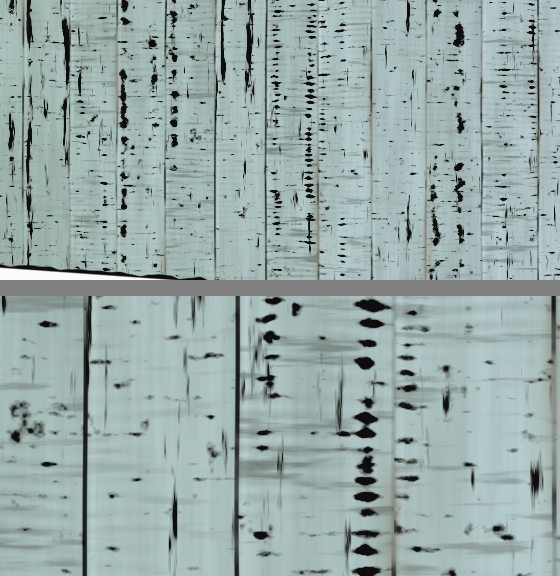
Top, the full canvas; bottom, a detail of the centre.
A Shadertoy shader for this texture:

```glsl
// Plank layout, in canvas heights: seam(i) = FIRST_SEAM + PITCH * i + WIDENING * i * i
const float FIRST_SEAM = 0.083;
const float PITCH = 0.163;
const float WIDENING = 0.0021;
const float SAW_MARKS = 48.0;
const float SEAM_WIDTH = 0.0026;
const float COLUMN_WIDTH = 0.085;

// Sloping lower edge of the boards
const float EDGE_HEIGHT = 0.044;
const float EDGE_SLOPE = 0.0708;
const float EDGE_SHADOW = 0.012;

const vec3 PALE_PAINT = vec3(0.70, 0.79, 0.79);
const vec3 DULL_PAINT = vec3(0.60, 0.68, 0.665);
const vec3 WORN_PAINT = vec3(0.43, 0.47, 0.45);
const vec3 BARE_WOOD = vec3(0.05, 0.05, 0.05);
const vec3 RUST_STAIN = vec3(0.47, 0.39, 0.30);
const vec3 BACKDROP = vec3(0.99, 0.98, 0.98);

// Wear of each plank: long streaks, saw marks, chips
const vec3 WEAR[12] = vec3[12](
    vec3(0.7, 0.2, 0.5), vec3(1.0, 0.2, 0.3), vec3(0.6, 0.7, 0.1),
    vec3(0.1, 0.3, 0.9), vec3(0.2, 0.7, 0.8), vec3(1.0, 0.3, 0.2),
    vec3(0.2, 1.0, 0.3), vec3(0.0, 0.7, 0.1), vec3(0.9, 0.2, 0.1),
    vec3(0.2, 0.3, 1.2), vec3(0.2, 0.8, 0.1), vec3(0.1, 0.3, 0.0));

// Two worn columns across each plank, as fractions of its width
const vec2 COLUMNS[12] = vec2[12](
    vec2(0.40, 0.75), vec2(0.13, 0.92), vec2(0.22, 0.72),
    vec2(0.15, 0.77), vec2(0.17, 0.57), vec2(0.14, 0.70),
    vec2(0.20, 0.85), vec2(0.10, 0.45), vec2(0.33, 0.70),
    vec2(0.16, 0.60), vec2(0.40, 0.90), vec2(0.30, 0.80));

float hash(vec2 p) {
    vec3 q = fract(p.xyx * 0.1031);
    q += dot(q, q.yzx + 33.33);
    return fract((q.x + q.y) * q.z);
}

float noise(vec2 p) {
    vec2 cell = floor(p), f = fract(p);
    f = f * f * (3.0 - 2.0 * f);
    return mix(mix(hash(cell), hash(cell + vec2(1, 0)), f.x),
               mix(hash(cell + vec2(0, 1)), hash(cell + vec2(1, 1)), f.x), f.y);
}

float fbm(vec2 p) {
    float sum = 0.0, amplitude = 0.533;
    for (int i = 0; i < 4; i++) {
        sum += amplitude * noise(p);
        p = p * 2.03 + 17.3;
        amplitude *= 0.5;
    }
    return sum;
}

// How far a noise value rises above a threshold lowered by wear
float exposed(float n, float wear) {
    return n - 0.82 + 0.34 * wear;
}

void mainImage(out vec4 fragColor, in vec2 fragCoord) {
    float pixel = 1.0 / iResolution.y;
    vec2 p = fragCoord * pixel;

    // Plank number, position across it and distance to the nearest seam
    float x = p.x + 0.005 * (noise(vec2(p.x * 4.0, p.y * 5.0)) - 0.5);
    float plank = (sqrt(PITCH * PITCH + 4.0 * WIDENING * (x - FIRST_SEAM)) - PITCH) / (2.0 * WIDENING);
    float id = floor(plank), across = fract(plank);
    float seamId = floor(plank + 0.5);
    float seamOffset = (plank - seamId) * (PITCH + 2.0 * WIDENING * plank);
    int index = clamp(int(id) + 1, 0, 11);
    vec3 wear = WEAR[index];
    vec2 seed = vec2(31.7, 13.1) * (id + 3.0);
    vec2 q = p + seed;

    // Brushed paint, cooler and paler towards the right
    float brush = fbm(q * vec2(22.0, 3.0));
    float grain = fbm(q * vec2(150.0, 9.0));
    float pale = 0.60 + 0.13 * (p.x - 1.0) + 1.1 * (brush - 0.5) + 0.5 * (grain - 0.5)
               + 0.3 * (hash(seed) - 0.5);
    vec3 color = mix(DULL_PAINT, PALE_PAINT, clamp(pale, 0.0, 1.15));
    color += (p.x - 1.0) * vec3(0.012, 0.005, 0.022);

    // Saw marks: broken horizontal ribs
    float wobble = 1.2 * noise(q * vec2(5.0, 9.0));
    float rib = 0.5 + 0.5 * cos(6.2832 * (SAW_MARKS * p.y + wobble));
    float scratch = fbm(q * vec2(9.0, 75.0));
    float ribPatch = smoothstep(0.35, 0.7, fbm(q * vec2(10.0, 7.0)));
    float sawTone = wear.y * (0.28 * rib * ribPatch + 0.7 * smoothstep(0.57, 0.8, scratch));
    color = mix(color, WORN_PAINT, clamp(sawTone, 0.0, 0.8));

    // Bare wood gathers in columns, in patches along the plank
    vec2 columnGap = (across - COLUMNS[index] + 0.06 * (noise(q * vec2(1.0, 8.0)) - 0.5)) / COLUMN_WIDTH;
    vec2 column = exp(-columnGap * columnGap);
    vec2 patches = vec2(noise(vec2(seed.x, q.y * 4.0)), noise(vec2(seed.x + 9.0, q.y * 4.0)));
    patches = smoothstep(0.15, 0.8, patches + 0.2 * (p.y - 0.5));
    float worn = max(column.x * patches.x, column.y * patches.y);
    float streaks = exposed(fbm(q * vec2(85.0, 11.0)), wear.x * worn);
    float combs = exposed(mix(fbm(q * vec2(40.0, 60.0)), rib, 0.3), 0.75 * wear.y * worn);
    float chips = exposed(fbm(q * vec2(34.0, 38.0)), wear.z * worn);
    float bare = max(streaks, max(combs, chips));
    color = mix(color, WORN_PAINT, 0.75 * smoothstep(-0.10, 0.0, bare));
    color = mix(color, BARE_WOOD, smoothstep(-0.025, 0.05, bare));

    // Seams: a dark broken gap, a pale lip and rusty stains
    float gapNoise = fbm(vec2(seamId * 7.3 + 40.0, p.y * 9.0));
    float gapDepth = smoothstep(0.38, 0.72, gapNoise + 0.25 * (hash(vec2(seamId + 5.0, 2.0)) - 0.5));
    float gap = 1.0 - smoothstep(SEAM_WIDTH - pixel, SEAM_WIDTH + pixel, abs(seamOffset));
    float lip = exp(-pow((seamOffset - 0.009) / 0.005, 2.0));
    float stainPatch = smoothstep(0.55, 0.8, noise(vec2(seamId * 5.1 + 60.0, p.y * 3.0)));
    color += 0.045 * lip;
    color = mix(color, RUST_STAIN, 0.45 * stainPatch * exp(-abs(seamOffset) / 0.008));
    color = mix(color, mix(WORN_PAINT, BARE_WOOD, gapDepth), gap * (0.3 + 0.6 * gapDepth));

    // Lower edge: ragged shadow above the bright backdrop
    float edge = p.y - EDGE_HEIGHT + EDGE_SLOPE * p.x;
    float shadowTop = EDGE_SHADOW * (0.4 + 1.1 * noise(vec2(p.x * 28.0, 4.0)));
    color = mix(BARE_WOOD, color, smoothstep(shadowTop - 0.003, shadowTop + 0.003, edge));
    color = mix(BACKDROP, color, smoothstep(-pixel, pixel, edge));

    fragColor = vec4(clamp(color, 0.0, 1.0), 1.0);
}
```
